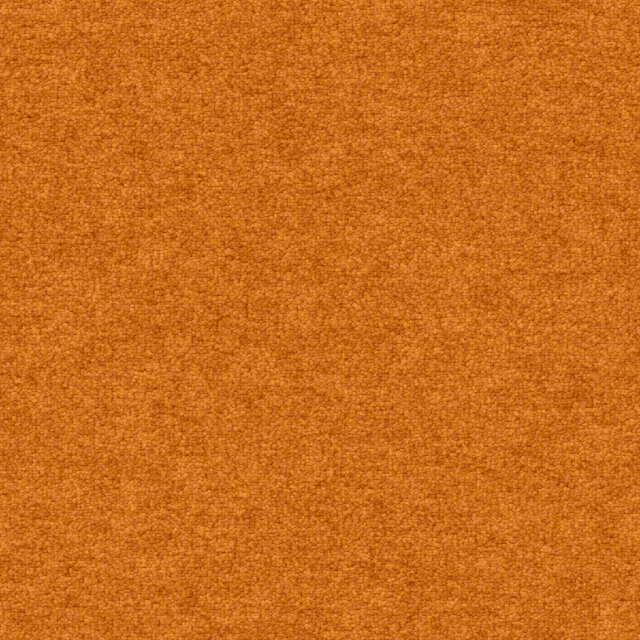
Give the GLSL for this texture, as a WebGL 2 fragment shader.

```glsl
#version 300 es
precision highp float;
// Draws a fine orange looped-pile fabric with small shaded nubs and faint woven rows.

uniform vec2 u_resolution;
out vec4 fragColor;

// Cells across the canvas
const vec2 NUB_CELLS    = vec2(176.0, 212.0);
const vec2 FIBRE_CELLS  = vec2(300.0, 360.0);
const vec2 ROW_CELLS    = vec2(44.0, 190.0);
const vec2 COLUMN_CELLS = vec2(170.0, 50.0);
const vec2 PATCH_CELLS  = vec2(20.0, 26.0);

// Strength of each part of the tone
const float MEAN_TONE       = 0.57;
const float DOME_STRENGTH   = 0.75;
const float LIGHT_STRENGTH  = 0.36;
const float NUB_VARIATION   = 0.48;
const float FIBRE_STRENGTH  = 0.58;
const float ROW_STRENGTH    = 0.34;
const float COLUMN_STRENGTH = 0.16;
const float PATCH_STRENGTH  = 0.16;
const float TINT_STRENGTH   = 0.08;

const float NUB_JITTER  = 0.85;
const float MEAN_RADIUS = 0.43;
const vec2  LIGHT_DIR   = vec2(-0.55, 0.83);

const vec3 SHADOW_COLOR    = vec3(0.66, 0.30, 0.02);
const vec3 BODY_COLOR      = vec3(0.77, 0.41, 0.09);
const vec3 HIGHLIGHT_COLOR = vec3(0.88, 0.52, 0.19);

// Integer hash giving two values in 0..1 for a cell
vec2 hash2(vec2 cell) {
    uvec2 h = uvec2(ivec2(cell) + 4096) * uvec2(1597u, 3812u);
    uint n = (h.x ^ (h.y + 7919u)) * 48271u;
    n = (n ^ (n >> 15)) * 73939u;
    n ^= n >> 13;
    uint m = n * 69069u + 12345u;
    m ^= m >> 16;
    return vec2(n & 65535u, m & 65535u) / 65535.0;
}

// Smooth value noise, centred on zero
float noise(vec2 p) {
    vec2 cell = floor(p);
    vec2 f = fract(p);
    f = f * f * (3.0 - 2.0 * f);
    float low  = mix(hash2(cell).x, hash2(cell + vec2(1, 0)).x, f.x);
    float high = mix(hash2(cell + vec2(0, 1)).x, hash2(cell + vec2(1, 1)).x, f.x);
    return mix(low, high, f.y) - 0.5;
}

// Tone of the nearest rounded nub: dome, side light and its own brightness
float nubTone(vec2 p) {
    vec2 cell = floor(p);
    vec2 nearest = vec2(2.0);
    float brightness = 0.0;
    for (int y = -1; y <= 1; y++) {
        for (int x = -1; x <= 1; x++) {
            vec2 id = cell + vec2(x, y);
            vec2 center = id + 0.5 + NUB_JITTER * (hash2(id) - 0.5);
            vec2 offset = p - center;
            if (dot(offset, offset) < dot(nearest, nearest)) {
                nearest = offset;
                brightness = hash2(id + 577.0).y - 0.5;
            }
        }
    }
    return DOME_STRENGTH * (MEAN_RADIUS - length(nearest))
         + LIGHT_STRENGTH * dot(nearest, LIGHT_DIR)
         + NUB_VARIATION * brightness;
}

// Colour ramp from the gaps to the lit loops
vec3 fabricColor(float tone) {
    vec3 lower = mix(SHADOW_COLOR, BODY_COLOR, tone * 2.0);
    vec3 upper = mix(BODY_COLOR, HIGHLIGHT_COLOR, tone * 2.0 - 1.0);
    return tone < 0.5 ? lower : upper;
}

void main() {
    vec2 uv = gl_FragCoord.xy / u_resolution.y;

    // Pile and fibres
    float tone = MEAN_TONE + nubTone(uv * NUB_CELLS);
    tone += FIBRE_STRENGTH * noise(uv * FIBRE_CELLS + 31.0);

    // Weave and slow variation
    tone += ROW_STRENGTH * noise(uv * ROW_CELLS + 83.0);
    tone += COLUMN_STRENGTH * noise(uv * COLUMN_CELLS + 149.0);
    tone += PATCH_STRENGTH * noise(uv * PATCH_CELLS + 211.0);

    // Small shift of the blue part between fibres
    vec3 color = fabricColor(clamp(tone, -0.35, 1.3));
    color.b += TINT_STRENGTH * noise(uv * NUB_CELLS + 307.0);

    fragColor = vec4(clamp(color, 0.0, 1.0), 1.0);
}
```
